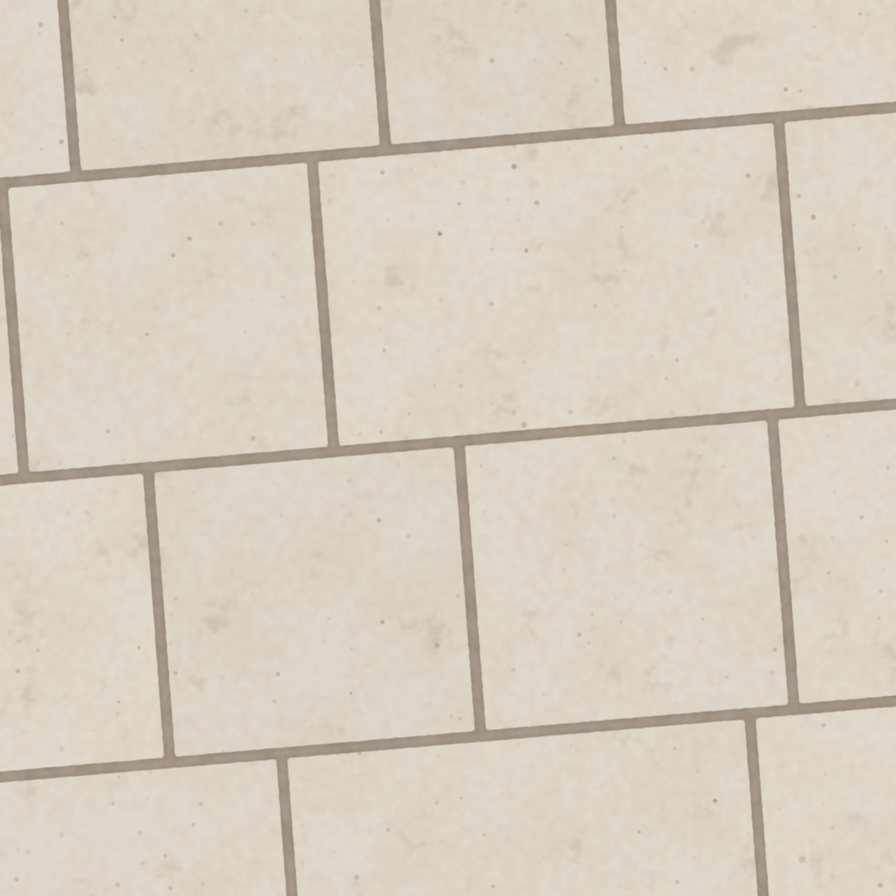
A Shadertoy shader for this texture:

```glsl
// Pale stone paving: tilted courses of mixed-length slabs with taupe joints, faint stains and pits.

// Layout, in canvas units
const float COURSE_SLOPE = 0.085;    // rise of the courses to the right
const float JOINT_LEAN = 0.075;      // lean of the upright joints to the left
const float COURSE_HEIGHT = 0.3314;
const float COURSE_BASE = -0.1987;   // height of the lowest course
const float JOINT_WIDTH = 0.0124;
const float JOINT_WOBBLE = 0.0007;
const float CORNER_ROUND = 0.004;
const float EDGE_SOFTNESS = 0.0013;
// Upright joints of each course, from the bottom up
const vec3 JOINTS[4] = vec3[4](
    vec3(-0.024, 0.326, 0.852), vec3(0.201, 0.550, 0.902),
    vec3(0.062, 0.410, 0.934), vec3(0.145, 0.493, 0.756));

// Surface
const float STAIN_SCALE = 9.0;
const float GRAIN_SCALE = 75.0;
const float TILE_VARIATION = 0.014;
const vec3 STONE = vec3(0.877, 0.846, 0.798);
const vec3 STONE_WORN = vec3(0.842, 0.800, 0.745);
const vec3 STAIN = vec3(0.765, 0.710, 0.640);
const vec3 PIT = vec3(0.570, 0.505, 0.420);
const vec3 GROUT = vec3(0.655, 0.605, 0.545);
const vec3 GROUT_DARK = vec3(0.580, 0.525, 0.455);

float hash(vec2 p) {
    vec3 q = fract(vec3(p.xyx) * 0.1031);
    q += dot(q, q.yzx + 33.33);
    return fract((q.x + q.y) * q.z);
}

vec2 gradient(vec2 cell) {
    float angle = 6.2832 * hash(cell + 57.0);
    return vec2(cos(angle), sin(angle));
}

// Gradient noise, roughly -0.7 to 0.7
float noise(vec2 p) {
    vec2 i = floor(p), f = p - i;
    vec2 w = f * f * f * (f * (f * 6.0 - 15.0) + 10.0);
    vec2 e = vec2(1.0, 0.0);
    return mix(mix(dot(gradient(i), f), dot(gradient(i + e), f - e), w.x),
               mix(dot(gradient(i + e.yx), f - e.yx), dot(gradient(i + 1.0), f - 1.0), w.x), w.y);
}

float fbm(vec2 p) {
    float sum = 0.0, amp = 1.0;
    for (int i = 0; i < 4; i++) {
        sum += amp * noise(p);
        p = mat2(1.6, 1.2, -1.2, 1.6) * p + 17.0;
        amp *= 0.55;
    }
    return sum;
}

float smoothMin(float a, float b, float k) {
    float h = max(k - abs(a - b), 0.0) / k;
    return min(a, b) - 0.25 * k * h * h;
}

// Scattered round pits, at most one per cell
float pits(vec2 p, float cells, float density, float radius, float soft) {
    vec2 q = p * cells, id = floor(q);
    vec2 centre = 0.25 + 0.5 * vec2(hash(id + 11.0), hash(id + 83.0));
    float r = radius * mix(0.5, 1.0, hash(id + 131.0));
    float d = length(q - id - centre) / cells;
    float strength = mix(0.2, 1.0, pow(hash(id + 29.0), 3.0));
    return step(hash(id + 211.0), density) * strength * (1.0 - smoothstep(r - soft, r + soft, d));
}

void mainImage(out vec4 fragColor, in vec2 fragCoord) {
    vec2 p = fragCoord / iResolution.y;
    float soft = max(EDGE_SOFTNESS, 0.8 / iResolution.y);

    // Skewed coordinates: along the course, and up through the courses
    vec2 wobble = JOINT_WOBBLE * vec2(noise(p * 130.0), noise(p * 130.0 + 40.0));
    float along = p.x + JOINT_LEAN * p.y + wobble.x;
    float up = (p.y - COURSE_SLOPE * p.x + wobble.y - COURSE_BASE) / COURSE_HEIGHT;
    int course = clamp(int(floor(up)), 0, 3);
    vec3 joints = JOINTS[course];

    // Distance to the nearest joint and identity of the slab
    vec3 gaps = abs(along - joints);
    float uprightGap = min(gaps.x, min(gaps.y, gaps.z));
    float levelGap = abs(up - floor(up + 0.5)) * COURSE_HEIGHT;
    float edge = smoothMin(uprightGap, levelGap, CORNER_ROUND) - 0.5 * JOINT_WIDTH;
    vec2 tile = vec2(dot(step(joints, vec3(along)), vec3(1.0)), float(course));

    // Stone: fine grain, broad wear, blotches and a tone per slab
    vec2 shifted = p + 3.7 * tile;
    float grain = noise(p * GRAIN_SCALE) + 0.6 * noise(p * GRAIN_SCALE * 1.9 + 9.0);
    float broad = fbm(shifted * STAIN_SCALE);
    float blotch = fbm(shifted * STAIN_SCALE * 2.3 + 31.0);
    vec3 color = mix(STONE, STONE_WORN, clamp(0.3 + 0.5 * grain + 0.45 * broad, 0.0, 1.0));
    float stain = smoothstep(0.35, 1.1, blotch + 0.5 * broad + 0.25 * grain);
    color = mix(color, STAIN, 0.5 * stain);
    color += TILE_VARIATION * (hash(tile + 5.0) - 0.5);

    // Pits: many small faint ones, a few larger
    color = mix(color, PIT, 0.45 * pits(p, 34.0, 0.22, 0.0028, 0.0013));
    color = mix(color, PIT, 0.75 * pits(p + 5.3, 13.0, 0.16, 0.0038, 0.0016));

    // Grout, mottled and darker along its rims
    float rim = smoothstep(-0.5 * JOINT_WIDTH, 0.0, edge);
    float dirt = 0.2 + 0.35 * rim + 0.5 * noise(p * 45.0) + 0.3 * noise(p * 140.0);
    vec3 grout = mix(GROUT, GROUT_DARK, clamp(dirt, 0.0, 1.0));
    color = mix(grout, color, smoothstep(-soft, soft, edge));

    fragColor = vec4(color, 1.0);
}
```
